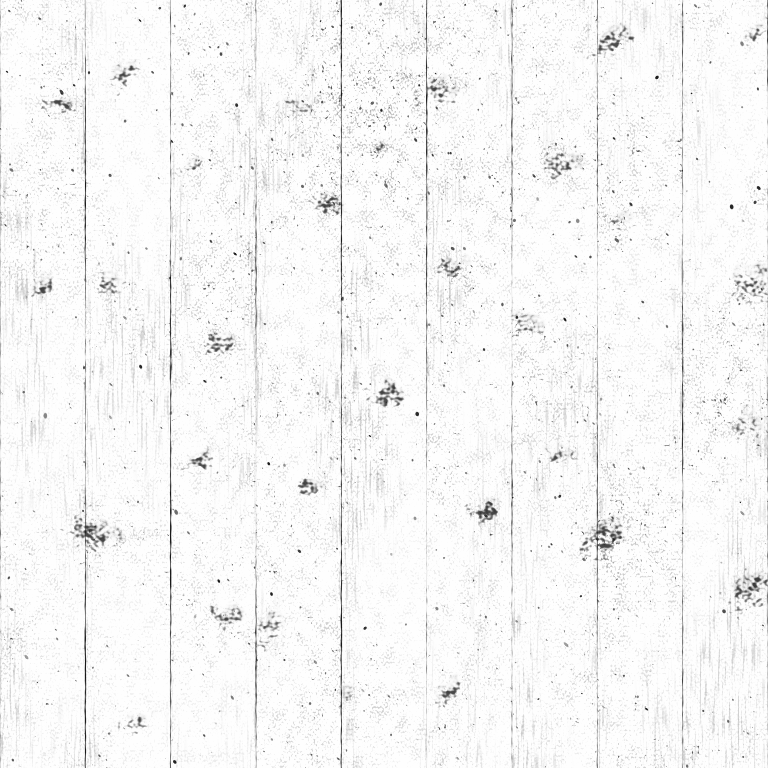
Write a three.js fragment shader that draws this texture.

```glsl
// Nine whitewashed vertical boards with dark seams, smudged knots, pits and gritty wear.
varying vec2 vUv;

float hash(vec2 p) {
  return fract(sin(dot(p, vec2(127.1, 311.7))) * 43758.5);
}

vec2 gradient(vec2 cell) {
  float angle = 6.2832 * hash(cell);
  return vec2(cos(angle), sin(angle));
}

// Gradient noise, about -0.7 to 0.7
float noise(vec2 p) {
  vec2 i = floor(p), f = fract(p);
  vec2 u = f * f * f * (f * (f * 6.0 - 15.0) + 10.0);
  vec2 e = vec2(1.0, 0.0);
  float low = mix(dot(gradient(i), f), dot(gradient(i + e), f - e), u.x);
  float high = mix(dot(gradient(i + e.yx), f - e.yx), dot(gradient(i + 1.0), f - 1.0), u.x);
  return mix(low, high, u.y);
}

float fbm(vec2 p) {
  return noise(p) + 0.5 * noise(p * 2.1 + 7.3) + 0.25 * noise(p * 4.3 + 19.1);
}

// Small tilted oval holes, at most one in each cell
float pits(vec2 p, float cells, float density, float radius) {
  vec2 id = floor(p * cells);
  vec2 centre = 0.2 + 0.6 * vec2(hash(id + 3.1), hash(id + 8.7));
  vec2 d = fract(p * cells) - centre;
  d.x += d.y * (hash(id + 5.3) - 0.3);
  d.y *= 0.65 + 0.4 * hash(id + 2.9);
  float size = hash(id + 6.1);
  float r = radius * (0.5 + size * size);
  float edge = 0.0008 * cells;
  float hole = 1.0 - smoothstep(r - edge, r + edge, length(d));
  return hole * step(hash(id), density) * (0.4 + 0.6 * hash(id + 4.7));
}

// Scattered knots: x is the dark broken grit, y the soft grey stain
vec2 knots(vec2 p) {
  vec2 sum = vec2(0.0);
  for (int i = 0; i < 36; i++) {
    float k = float(i);
    vec2 slot = vec2(mod(k, 9.0), floor(k / 9.0));
    vec2 jitter = vec2(hash(slot + 21.3), hash(slot + 34.9));
    vec2 d = p - (slot + 0.05 + 0.9 * jitter) / vec2(9.0, 4.0);
    float tilt = 1.4 * hash(slot + 11.7) - 0.5;
    d = vec2(d.x * cos(tilt) + d.y * sin(tilt), d.y * cos(tilt) - d.x * sin(tilt));
    d /= vec2(0.023, 0.01 + 0.01 * hash(slot + 15.1)) * (0.5 + 0.7 * hash(slot + 17.9));
    d += 1.1 * vec2(noise(p * 60.0), noise(p * 60.0 + 31.0));
    float strength = step(0.15, hash(slot + 9.1)) * (0.5 + 0.4 * hash(slot + 13.3));
    sum.x += strength * exp(-dot(d, d) * 0.7);
    d -= vec2(0.3, 0.6);
    sum.y += strength * (1.0 - smoothstep(0.2, 1.2, length(d)));
  }
  return min(sum, 1.0);
}

void main() {
  vec2 uv = vUv;
  float board = floor(uv.x * 9.0);
  vec2 wood = uv + vec2(0.0, 7.0 * hash(vec2(board, 2.0)));

  // Distance to the nearest seam, with a slight wobble
  float seamId = floor(uv.x * 9.0 + 0.5);
  float wobble = 0.0007 * noise(vec2(seamId * 5.3, uv.y * 60.0));
  float seamDist = abs(uv.x - seamId / 9.0 + wobble);
  float nearSeam = exp(-seamDist / 0.006);

  // Broad wear: cloudy, heavier on the upper middle boards
  vec2 top = (uv - vec2(0.48, 0.86)) / vec2(0.05, 0.14);
  vec2 middle = (uv - vec2(0.48, 0.75)) / vec2(0.3, 0.4);
  float wear = 0.18 + 0.6 * fbm(wood * vec2(8.0, 5.0)) + 0.2 * (hash(vec2(board, 6.0)) - 0.5);
  wear += 0.55 * exp(-dot(top, top)) + 0.2 * exp(-dot(middle, middle));
  wear = clamp(wear, 0.0, 1.0);

  float light = 0.995;

  // Pale haze and fine vertical grain
  float dust = noise(wood * vec2(370.0, 310.0)) + 0.5 * noise(wood * vec2(60.0, 45.0));
  light *= 1.0 - (0.06 + 0.24 * wear) * smoothstep(0.08, 0.6, dust);
  float bend = 1.5 * noise(wood * vec2(8.0, 3.0));
  float grain = noise(vec2(wood.x * 330.0 + bend, wood.y * 22.0)) + 0.3 * noise(wood * 310.0 + 5.0);
  float grainArea = smoothstep(0.0, 0.45, noise(wood * vec2(14.0, 3.0) + 41.0) + 0.25 * nearSeam);
  light *= 1.0 - 0.17 * grainArea * smoothstep(0.05, 0.55, grain);

  // Ragged flecks gathered in worn clusters, along seams and around knots
  vec2 knot = knots(uv);
  float cluster = noise(wood * vec2(38.0, 44.0)) + 0.5 * noise(wood * 95.0 + 3.0);
  float fleck = noise(wood * vec2(270.0, 235.0) + 63.0) + 0.5 * cluster;
  float seamGrit = nearSeam * smoothstep(-0.1, 0.5, noise(vec2(seamId * 9.7, uv.y * 9.0)));
  float limit = 0.6 - 0.3 * wear - 0.3 * seamGrit - 0.12 * knot.x;
  light *= 1.0 - 0.7 * smoothstep(limit, limit + 0.42, fleck);

  // Knots
  float crumble = noise(uv * vec2(190.0, 230.0)) + 0.6 * noise(uv * 95.0 + 11.0);
  light *= 1.0 - 0.7 * smoothstep(0.4, 1.05, knot.x + 0.75 * crumble);
  light *= 1.0 - 0.25 * knot.y * smoothstep(-0.5, 0.5, crumble);

  // Round pits in two sizes
  light *= 1.0 - 0.9 * pits(uv, 47.0, 0.05 + 0.13 * wear, 0.075);
  light *= 1.0 - 0.7 * pits(uv + 0.37, 103.0, 0.02 + 0.12 * wear, 0.11);

  // Hairline seams, breaking up and darkening along their length
  float along = noise(vec2(seamId * 3.7, uv.y * 4.0)) + 0.6 * noise(vec2(seamId * 8.3, uv.y * 110.0));
  float depth = clamp(0.3 + 0.3 * hash(vec2(seamId, 4.0)) + 0.75 * along, 0.12, 0.9);
  float halfWidth = 0.0003 + 0.0006 * depth;
  light *= 1.0 - depth * (1.0 - smoothstep(halfWidth - 0.0006, halfWidth + 0.0007, seamDist));

  gl_FragColor = vec4(vec3(light), 1.0);
}
```
